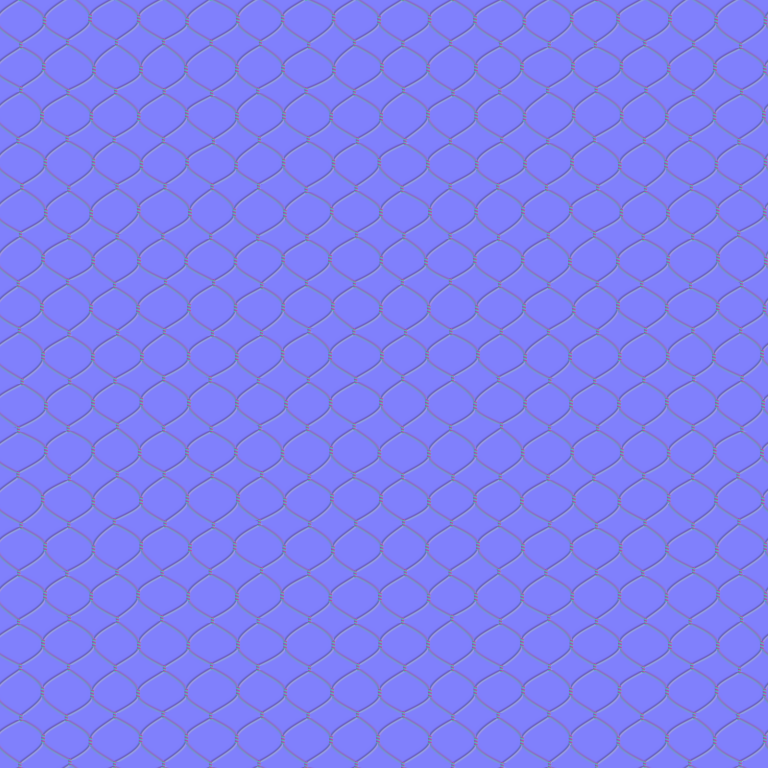
A Shadertoy shader for this texture map:

```glsl
const float REPEATS = 16.0;
const vec2 LATTICE_SHIFT = vec2(0.917, 0.583);
const float KNOT_JITTER = 0.09;
const float WIRE_RADIUS = 0.018;
const float KNOT_RADIUS = 0.038;
const float KNOT_HALF_LENGTH = 0.055;
const float TWIST_PERIOD = 0.066;
const float FALLING_TILT = 0.08;
const float RISING_TILT = 0.14;
const float WIRE_DEPTH = 0.23;

vec2 hash22(vec2 p) {
    vec3 h = fract(p.xyx * vec3(0.1031, 0.1030, 0.0973));
    h += dot(h, h.yzx + 33.33);
    return fract((h.xx + h.yz) * h.zy);
}

// Jittered knot; the half-step lattice wraps at the canvas border.
vec2 knotPosition(vec2 lattice) {
    vec2 id = mod(2.0 * lattice, 2.0 * REPEATS);
    return lattice + KNOT_JITTER * (hash22(id + 3.0) - 0.5);
}

float coverage(float dist, float pixel) {
    return 1.0 - smoothstep(-0.5 * pixel, 0.5 * pixel, dist);
}

// Softened tangent-space normal, with green pointing down.
vec3 encodeNormal(vec2 tilt, float depth) {
    return vec3(0.5 + vec2(tilt.x, -tilt.y), 0.99 - depth);
}

// Curved wire, upright inside both knots: xy = side direction, z = signed distance.
vec3 wire(vec2 p, vec2 a, vec2 b, float bend) {
    vec2 span = b - a;
    vec2 local = p - a;
    float along = local.y / span.y;
    if (along < 0.0 || along > 1.0) return vec3(0.0, 0.0, 1.0);
    float t = clamp((along - 0.05) / 0.87, 0.0, 1.0);
    float curve = t * t * (1.0 + bend - bend * t);
    float slope = t * (2.0 + 2.0 * bend - 3.0 * bend * t) / 0.87;
    slope *= 1.0 - smoothstep(0.90, 0.94, along);
    vec2 gradient = vec2(1.0, -span.x * slope / span.y);
    float steepness = length(gradient);
    return vec3(gradient / steepness, (local.x - span.x * curve) / steepness);
}

// Soft ridge with opposite tilts on its sides, stronger on rising wires.
vec3 shadeWire(vec2 direction, float dist, float radius) {
    float x = dist / radius;
    float rising = clamp(0.5 - direction.x * direction.y, 0.0, 1.0);
    float strength = mix(FALLING_TILT, RISING_TILT, rising);
    vec2 tilt = strength * 1.65 * x * exp(-0.5 * x * x) * direction;
    float light = tilt.x - tilt.y;
    float depth = WIRE_DEPTH * exp(-0.35 * x * x) * (1.0 - 2.0 * light);
    return encodeNormal(tilt, depth);
}

// Short twisted binding with slanted ridges.
vec3 addKnot(vec3 colour, vec2 local, float size, float pixel) {
    local /= size;
    float beyond = max(abs(local.y) - KNOT_HALF_LENGTH, 0.0);
    float dist = length(vec2(local.x, beyond)) - KNOT_RADIUS;
    float phase = 6.28318 * (local.y + 0.3 * local.x) / TWIST_PERIOD;
    vec2 tilt = vec2(0.08 * local.x / KNOT_RADIUS, 0.0);
    tilt += 0.18 * sin(phase) * vec2(0.8, 1.0);
    vec3 twist = encodeNormal(tilt, 0.28 + 0.10 * cos(phase));
    return mix(colour, twist, coverage(dist * size, pixel));
}

vec3 netting(vec2 p, float pixel) {
    vec2 base = floor(p + 0.5);
    vec3 nearest = vec3(0.0, 0.0, 1.0);

    // Four wires run from each upright knot to its diagonal neighbours.
    for (int j = -1; j <= 1; j++) {
        for (int i = -1; i <= 1; i++) {
            vec2 cell = base + vec2(i, j);
            vec2 start = knotPosition(cell);
            for (int k = 0; k < 4; k++) {
                vec2 corner = vec2(k & 1, k >> 1) - 0.5;
                vec2 id = mod(cell, REPEATS) + 40.0 * float(k + 1);
                float bend = 0.3 + 0.5 * hash22(id).x;
                vec3 candidate = wire(p, start, knotPosition(cell + corner), bend);
                if (abs(candidate.z) < abs(nearest.z)) nearest = candidate;
            }
        }
    }
    vec3 colour = shadeWire(nearest.xy, nearest.z, max(WIRE_RADIUS, 0.55 * pixel));

    // Bindings cover the places where the wires meet.
    for (int j = -1; j <= 1; j++) {
        for (int i = -1; i <= 1; i++) {
            vec2 cell = base + vec2(i, j);
            colour = addKnot(colour, p - knotPosition(cell), 1.0, pixel);
            colour = addKnot(colour, p - knotPosition(cell + 0.5), 0.85, pixel);
        }
    }
    return colour;
}

void mainImage(out vec4 fragColor, in vec2 fragCoord) {
    vec2 p = REPEATS * fragCoord / iResolution.xy - LATTICE_SHIFT;
    float pixel = REPEATS / min(iResolution.x, iResolution.y);
    fragColor = vec4(netting(p, pixel), 1.0);
}
```
